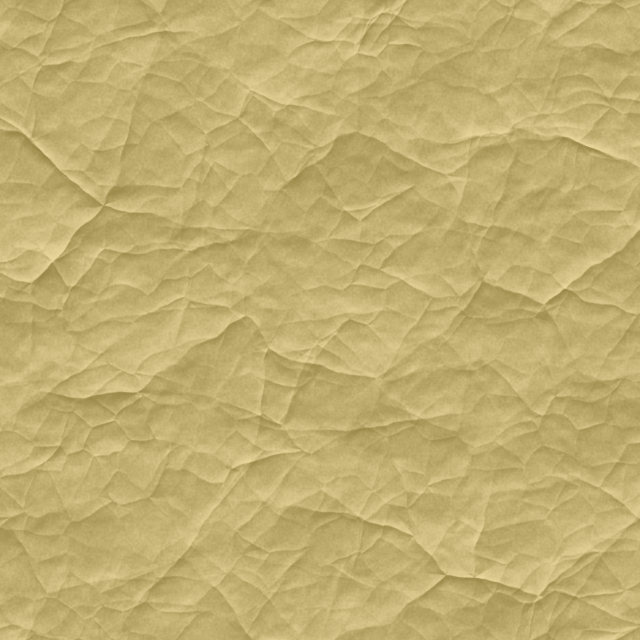
Reproduce this texture procedurally as a Shadertoy shader.

```glsl
#define PAPER vec3(0.755, 0.685, 0.445)
#define LIGHT_DIR normalize(vec2(-0.2, 1.0))
#define CREASE_SCALE 4.0
#define CREASE_DEPTH 0.19
#define FOLD_DEPTH 0.13
#define FACET_DEPTH 0.030
#define SWELL_DEPTH 0.021
#define GRAIN 0.048
#define TONE_LIMIT 0.17
#define SAMPLE_STEP 0.0012

vec2 hash2(vec2 cell) {
    vec3 h = fract(cell.xyx * vec3(0.1031, 0.1030, 0.0973));
    h += dot(h, h.yzx + 33.33);
    return fract((h.xx + h.yz) * h.zy);
}

float cornerSlope(vec2 cell, vec2 offset) {
    return dot(hash2(cell) * 2.0 - 1.0, offset);
}

// Gradient noise, centred on zero
float noise(vec2 p) {
    vec2 i = floor(p), f = p - i;
    vec2 u = f * f * f * (f * (f * 6.0 - 15.0) + 10.0);
    vec2 x = vec2(1.0, 0.0), y = vec2(0.0, 1.0);
    float low = mix(cornerSlope(i, f), cornerSlope(i + x, f - x), u.x);
    float high = mix(cornerSlope(i + y, f - y), cornerSlope(i + 1.0, f - 1.0), u.x);
    return mix(low, high, u.y);
}

vec2 rotate(vec2 p, float angle) {
    float c = cos(angle), s = sin(angle);
    return vec2(c * p.x - s * p.y, s * p.x + c * p.y);
}

// Distance to the nearest border between irregular cells
float borderDistance(vec2 p) {
    vec2 base = floor(p), f = p - base;
    vec2 nearCell = vec2(0.0), nearOffset = vec2(0.0);
    float nearest = 8.0;
    for (int j = -1; j <= 1; j++)
    for (int i = -1; i <= 1; i++) {
        vec2 cell = vec2(i, j);
        vec2 offset = cell + hash2(base + cell) - f;
        float d = dot(offset, offset);
        if (d < nearest) { nearest = d; nearCell = cell; nearOffset = offset; }
    }
    float border = 8.0;
    for (int j = -2; j <= 2; j++)
    for (int i = -2; i <= 2; i++) {
        vec2 cell = nearCell + vec2(i, j);
        vec2 offset = cell + hash2(base + cell) - f;
        vec2 across = offset - nearOffset;
        if (dot(across, across) > 1e-5)
            border = min(border, dot(0.5 * (nearOffset + offset), normalize(across)));
    }
    return border;
}

// Ridge whose flank starts at the given slope
float ridge(float d, float width, float slope) {
    return slope * width * exp(-sqrt(d * d + 1e-6) / width);
}

float paperHeight(vec2 p) {
    // Bend the straight cell borders into ragged creases
    vec2 q = p;
    q += 0.035 * vec2(noise(p * 5.0 + 7.0), noise(p * 5.0 + 31.0));
    q += 0.012 * vec2(noise(p * 19.0 + 3.0), noise(p * 19.0 + 53.0));
    q += 0.003 * vec2(noise(p * 60.0 + 11.0), noise(p * 60.0 + 71.0));
    float height = 0.0;

    // Creases from large to small, fading in and out
    float scale = CREASE_SCALE, slope = CREASE_DEPTH, width = 0.0075;
    for (int k = 0; k < 3; k++) {
        float id = float(k);
        vec2 r = rotate(q, 0.6 + id * 1.1) + 9.0 + id * 5.7;
        float d = borderDistance(r * scale) / scale;
        float strength = smoothstep(-0.25, 0.4, noise(p * (4.0 + 2.0 * id) + 17.0 * id + 2.0));
        height += ridge(d, width, slope * strength);
        height += ridge(d, 0.2 / scale, FACET_DEPTH);
        scale *= 2.1;
        slope *= 0.78;
        width *= 0.66;
    }

    // Long folds, most of them rising to the right
    for (int k = 0; k < 3; k++) {
        float id = float(k);
        vec2 r = rotate(q, -0.55 + 0.75 * id * (id - 1.6)) * vec2(1.8, 5.5) + 23.0 * id + 40.0;
        float strength = smoothstep(-0.15, 0.3, noise(p * 4.5 + 29.0 * id + 61.0));
        height += ridge(abs(noise(r)) / 5.0, 0.006, FOLD_DEPTH * strength);
    }

    // Soft swells between the creases
    float frequency = 5.0;
    for (int k = 0; k < 4; k++) {
        vec2 r = rotate(q, float(k) * 0.9 + 0.3) * frequency + 80.0;
        height += SWELL_DEPTH * noise(r) / frequency;
        frequency *= 2.1;
    }
    return height;
}

void mainImage(out vec4 fragColor, in vec2 fragCoord) {
    vec2 p = fragCoord / iResolution.y;
    vec2 stepToLight = LIGHT_DIR * SAMPLE_STEP;
    float tone = (paperHeight(p - stepToLight) - paperHeight(p + stepToLight)) / (2.0 * SAMPLE_STEP);

    // Fibre grain and faint staining
    tone += GRAIN * (noise(p * 235.0) + 0.6 * noise(rotate(p, 0.7) * 120.0 + 300.0));
    tone += 0.025 * noise(p * 4.0 + 90.0);

    // Soft limit keeps highlights and shadows within the paper tones
    tone = TONE_LIMIT * tanh(tone / TONE_LIMIT);
    fragColor = vec4(PAPER + tone * vec3(1.0, 1.0, 1.06), 1.0);
}
```
